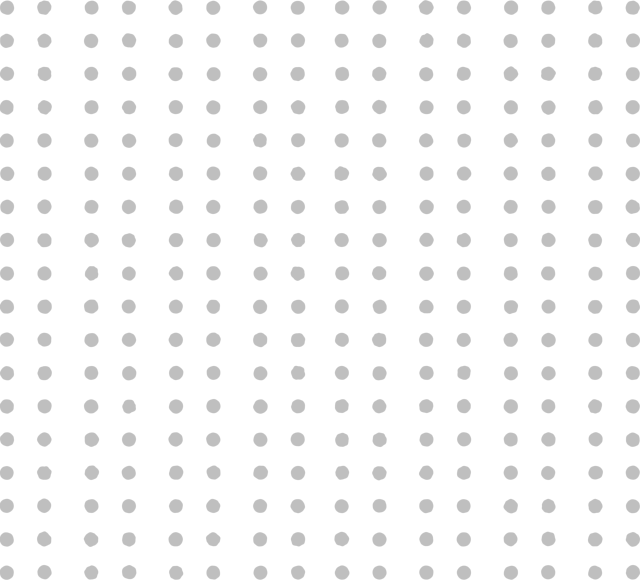
Give the GLSL for this pattern, as a WebGL 2 fragment shader.

```glsl
#version 300 es
precision highp float;
// Grey hand-cut dots in paired columns on white, 16 across and 18 down.

uniform vec2 u_resolution;
out vec4 fragColor;

vec2 hash2(vec2 p) {
    vec3 q = fract(vec3(p.xyx) * vec3(0.1031, 0.1030, 0.0973));
    q += dot(q, q.yzx + 33.33);
    return fract((q.xx + q.yz) * q.zy);
}

float cornerSlope(vec2 corner, vec2 offset) {
    return dot(hash2(corner) * 2.0 - 1.0, offset);
}

float gradientNoise(vec2 p) {
    vec2 i = floor(p), f = fract(p);
    vec2 w = f * f * f * (f * (f * 6.0 - 15.0) + 10.0);
    vec2 e = vec2(1.0, 0.0);
    float low = mix(cornerSlope(i, f), cornerSlope(i + e.xy, f - e.xy), w.x);
    float high = mix(cornerSlope(i + e.yx, f - e.yx), cornerSlope(i + e.xx, f - e.xx), w.x);
    return mix(low, high, w.y);
}

// Signed distance to a nearly round dot with its own uneven outline
float dotDistance(vec2 offset, vec2 cell) {
    vec2 seed = hash2(cell + 41.0);
    float dist = length(offset);
    vec2 direction = offset / max(dist, 1e-5);
    float roughness = mix(0.0006, 0.0022, seed.x * seed.x);
    float wobble = roughness * gradientNoise(direction * 1.5 + cell * 7.37 + 60.0);
    return dist - (0.0108 + 0.0003 * seed.y + wobble);
}

void main() {
    // Unit is the canvas width
    vec2 p = gl_FragCoord.xy / u_resolution.x;

    // Two halves, each of four pairs of columns
    float rightHalf = step(0.5, p.x);
    float x = p.x - 0.0108 - 0.5234 * rightHalf;
    float pair = clamp(floor((x + 0.0367) / 0.132), 0.0, 3.0);
    float side = step(0.0293, x - pair * 0.132);
    float row = clamp(floor((p.y - 0.0117) / 0.05193 + 0.5), 0.0, 17.0);

    // Nearest dot, nudged slightly off its grid point
    vec2 cell = vec2(rightHalf * 8.0 + pair * 2.0 + side, row);
    vec2 offset = vec2(x - pair * 0.132 - side * 0.0587, p.y - 0.0117 - row * 0.05193);
    offset -= (hash2(cell + 7.0) - 0.5) * 0.0009;

    float edge = 0.75 / u_resolution.x;
    float ink = 1.0 - smoothstep(-edge, edge, dotDistance(offset, cell));
    fragColor = vec4(mix(vec3(1.0), vec3(0.75), ink), 1.0);
}
```
